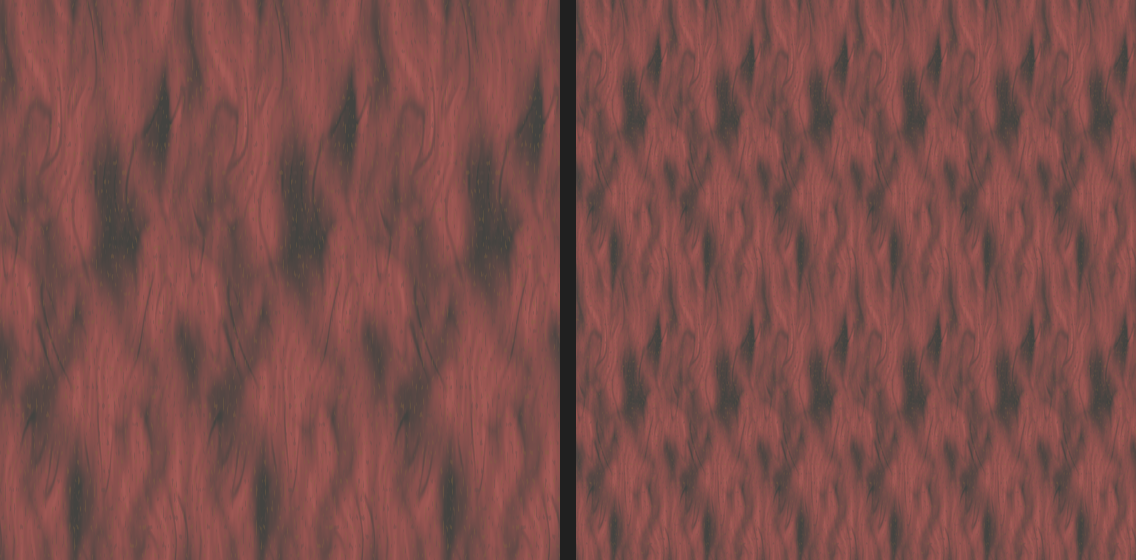
Left, the tile; right, the same tile 2 across and 2 down.
Write a Shadertoy shader that draws this texture.

```glsl
const vec2 REPEATS = vec2(3.0, 1.0);          // whole copies across the canvas
const vec3 CHARCOAL = vec3(0.265, 0.262, 0.250);
const vec3 RED = vec3(0.575, 0.322, 0.310);
const vec3 GLOW = vec3(0.660, 0.365, 0.345);
const vec3 OCHRE = vec3(0.500, 0.390, 0.250);
const vec3 ASH = vec3(0.370, 0.300, 0.280);
const vec2 TONE_RANGE = vec2(-0.32, 0.42);    // body heights from dark to red
const float BEND = 0.16;                      // sideways sway of the strands
const float RIPPLE = 0.05;
const float CREASE_WIDTH = 0.11;
const float CREASE_DEPTH = 0.38;
const float STREAK_DEPTH = 0.26;
const float GRAIN_DEPTH = 0.10;
const float FLECK_AMOUNT = 0.38;

// Unit gradient of a lattice cell, wrapped to the period
vec2 cellGradient(vec2 cell, vec2 period, uint seed) {
    uvec2 c = uvec2(mod(cell + 0.5, period));
    uint h = c.x * 1597u + c.y * 51749u + seed * 7919u;
    h = (h ^ (h >> 16)) * 73244475u;
    h = (h ^ (h >> 15)) * 73244475u;
    h ^= h >> 16;
    float angle = float(h & 65535u) / 65536.0 * 6.28319;
    return vec2(cos(angle), sin(angle));
}

// Gradient noise that repeats over each unit square of p
float wrapNoise(vec2 p, vec2 period, uint seed) {
    p *= period;
    vec2 cell = floor(p);
    vec2 f = p - cell;
    vec2 u = f * f * f * (f * (f * 6.0 - 15.0) + 10.0);
    vec2 e = vec2(1.0, 0.0);
    float a = dot(cellGradient(cell, period, seed), f);
    float b = dot(cellGradient(cell + e.xy, period, seed), f - e.xy);
    float c = dot(cellGradient(cell + e.yx, period, seed), f - e.yx);
    float d = dot(cellGradient(cell + e.xx, period, seed), f - e.xx);
    return mix(mix(a, b, u.x), mix(c, d, u.x), u.y);
}

// Sways the strands sideways
vec2 bendStrands(vec2 p, uint seed) {
    float bend = BEND * wrapNoise(p, vec2(2.0, 4.0), seed);
    float ripple = RIPPLE * wrapNoise(p, vec2(5.0, 8.0), seed + 1u);
    return p + vec2(bend + ripple, 0.0);
}

// Overlapping lobes: the highest wins, leaving pointed dark gaps
float lobes(vec2 p) {
    float height = -1.0;
    for (uint i = 0u; i < 3u; i++) {
        vec2 period = vec2(4.0 + float(i), 5.0 - float(i));
        vec2 q = bendStrands(p, 10u + i * 5u);
        height = max(height, wrapNoise(q, period, 30u + i));
    }
    return height;
}

// Thin dark folds that fade in and out
float creases(vec2 p) {
    float line = abs(wrapNoise(p, vec2(11.0, 5.0), 41u));
    float gate = smoothstep(-0.1, 0.35, wrapNoise(p, vec2(6.0, 7.0), 42u));
    return gate * (1.0 - smoothstep(0.0, CREASE_WIDTH, line));
}

void mainImage(out vec4 fragColor, in vec2 fragCoord) {
    vec2 p = fragCoord / iResolution.xy * REPEATS;
    vec2 bent = bendStrands(p, 3u);

    // Large tone, folds and streaks
    float tone = smoothstep(TONE_RANGE.x, TONE_RANGE.y, lobes(p));
    float streak = wrapNoise(bent, vec2(17.0, 6.0), 51u)
                 + 0.6 * wrapNoise(bent, vec2(37.0, 11.0), 52u);
    tone -= CREASE_DEPTH * creases(bent);
    tone += STREAK_DEPTH * streak * smoothstep(0.0, 0.5, tone);

    // Fine upright grain
    tone += GRAIN_DEPTH * wrapNoise(p, vec2(72.0, 26.0), 61u);
    vec3 color = mix(CHARCOAL, RED, clamp(tone, 0.0, 1.0));
    color = mix(color, GLOW, smoothstep(0.92, 1.25, tone));

    // Short ochre and ash fibres
    float fleck = wrapNoise(p, vec2(84.0, 60.0), 71u);
    float ochre = smoothstep(0.22, 0.50, fleck);
    float ash = smoothstep(0.22, 0.50, -fleck);
    color = mix(color, OCHRE, FLECK_AMOUNT * ochre);
    color = mix(color, ASH, FLECK_AMOUNT * ash);

    fragColor = vec4(color, 1.0);
}
```
